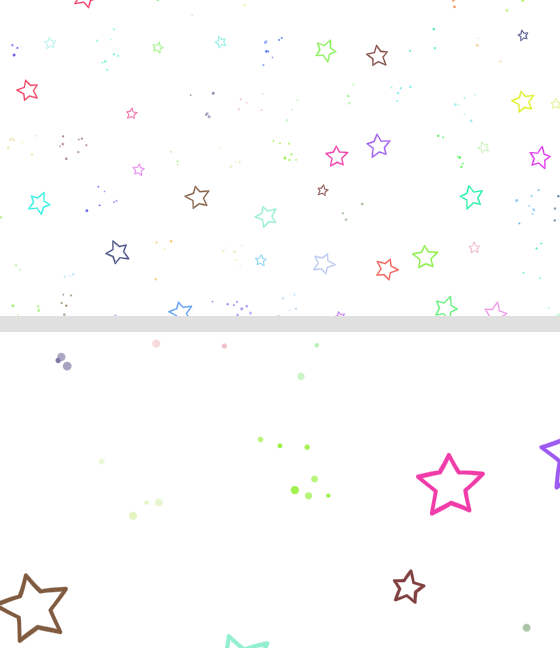
Top: the whole. Bottom: its middle third, enlarged.
This pattern is drawn by a WebGL 1 fragment shader. Its source:

```glsl
precision highp float;
// Scattered hand-drawn star outlines and loose clusters of confetti dots on white.
// Each cell of a row-shifted grid holds one large star, one small star or one
// cluster, placed and coloured by hashes. Lengths are in canvas heights.

uniform vec2 u_resolution;

const float CELL = 0.167;
const float SECTOR = 1.2566371; // a fifth of a turn
const int MAX_DOTS = 8;
const vec3 PAPER = vec3(1.0);

// Sine-free hash: three values in 0..1
vec3 hash3(vec2 p, float seed) {
  vec3 q = fract(vec3(p.xyx + seed * 7.31) * vec3(0.1031, 0.1030, 0.0973));
  q += dot(q, q.yxz + 33.33);
  return fract((q.xxy + q.yzz) * q.zyx);
}

vec3 hsv(float hue, float saturation, float value) {
  vec3 ramp = abs(fract(hue + vec3(0.0, 2.0, 1.0) / 3.0) * 6.0 - 3.0) - 1.0;
  return value * mix(vec3(1.0), clamp(ramp, 0.0, 1.0), saturation);
}

// Mostly bright or pastel inks, with an occasional dark one
vec3 inkColour(vec3 h) {
  float dark = step(0.78, h.z);
  float saturation = mix(mix(0.22, 0.9, h.y), 0.5, dark);
  float value = mix(0.94, 0.5, dark);
  return hsv(h.x, saturation, value);
}

float segmentDistance(vec2 p, vec2 a, vec2 b) {
  vec2 ab = b - a;
  return length(p - a - ab * clamp(dot(p - a, ab) / dot(ab, ab), 0.0, 1.0));
}

// Distance to the outline of a slightly wobbly five-pointed star
float starOutline(vec2 p, float radius, float turn, float wobble) {
  float angle = atan(p.x, p.y) + turn;
  float r = length(p) * (1.0 + 0.06 * sin(3.0 * angle + wobble));
  float folded = abs(mod(angle + 0.5 * SECTOR, SECTOR) - 0.5 * SECTOR);
  vec2 q = r * vec2(sin(folded), cos(folded));
  vec2 tip = vec2(0.0, radius);
  vec2 notch = 0.5 * radius * vec2(sin(0.5 * SECTOR), cos(0.5 * SECTOR));
  return segmentDistance(q, tip, notch);
}

float coverage(float d, float pixel) {
  return clamp(0.5 - d / (1.2 * pixel), 0.0, 1.0);
}

// Coverage of a cluster of dots with mixed sizes and strengths
float dotCluster(vec2 p, vec2 id, vec2 spread, float count, float pixel) {
  float ink = 0.0;
  for (int i = 0; i < MAX_DOTS; i++) {
    if (float(i) >= count) break;
    vec3 place = hash3(id, 10.0 + float(i));
    vec3 look = hash3(id, 30.0 + float(i));
    float radius = mix(0.0022, 0.0046, look.x);
    float strength = mix(0.45, 1.0, look.y);
    float d = length(p - (place.xy * 2.0 - 1.0) * spread) - radius;
    ink = max(ink, strength * coverage(d, pixel));
  }
  return ink;
}

void main() {
  float pixel = 1.0 / u_resolution.y;
  vec2 uv = gl_FragCoord.xy * pixel + vec2(0.0, 0.07);

  // Rows slide sideways so that the columns do not line up
  float row = floor(uv.y / CELL);
  uv.x += CELL * hash3(vec2(row, 3.0), 1.0).x;
  vec2 id = floor(uv / CELL);
  vec2 p = uv - (id + 0.5) * CELL;

  vec3 kind = hash3(id, 2.0);
  vec3 place = hash3(id, 3.0);
  vec2 offset = place.xy * 2.0 - 1.0;
  vec3 colour = inkColour(hash3(id, 4.0));

  float ink = 0.0;
  if (kind.x < 0.5) {
    // Large and small stars
    float large = step(kind.x, 0.27);
    float radius = mix(0.0175, 0.037, large) * mix(0.92, 1.06, kind.y);
    float stroke = mix(0.0016, 0.0022, large);
    vec2 centre = offset * mix(0.055, 0.034, large);
    float turn = (place.z - 0.5) * 0.9;
    float d = starOutline(p - centre, radius, turn, kind.z * 6.28);
    ink = coverage(d - stroke, pixel);
  } else if (kind.x < 0.95) {
    // Dot clusters, wide or tall
    vec2 spread = mix(vec2(0.07, 0.03), vec2(0.035, 0.07), kind.y);
    vec2 centre = offset * (vec2(0.075) - spread);
    ink = dotCluster(p - centre, id, spread, 3.0 + floor(kind.z * 6.0), pixel);
  }

  gl_FragColor = vec4(mix(PAPER, colour, ink), 1.0);
}
```
